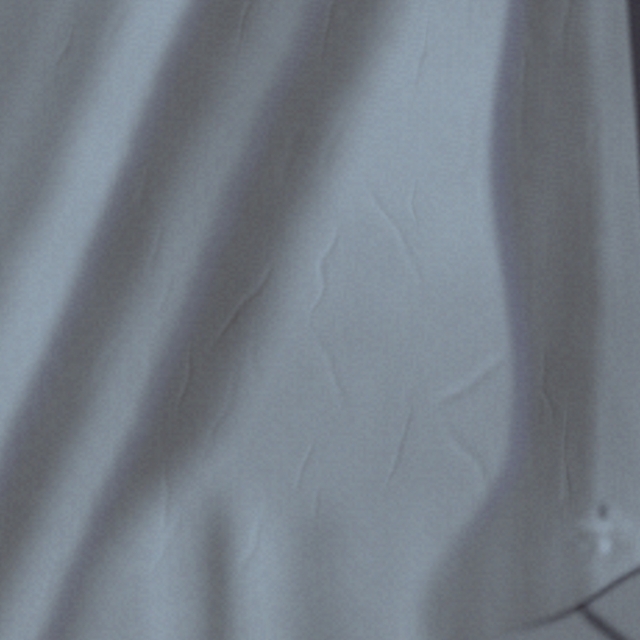
Give the GLSL for this texture, as a three.js fragment shader.

```glsl
varying vec2 vUv;

const vec3 SHADOW = vec3(0.367, 0.378, 0.395);
const vec3 LIGHT = vec3(0.538, 0.592, 0.64);
const vec3 VIOLET = vec3(0.40, 0.415, 0.485);
const vec3 DEEP = vec3(0.22, 0.215, 0.25);
const float FOLD_SLANT = 0.43;
const float WARP = 0.04;
const float CONTRAST = 1.14;
const float MOTTLE = 0.22;
const float STREAK = 0.30;
const float GRAIN_SCALE = 230.0;
const float GRAIN = 0.036;
const float CREASE_DEPTH = 0.30;
const int CREASE_COUNT = 40;

float hash(vec2 p) {
  return fract(sin(dot(p, vec2(127.1, 311.7))) * 43758.5453);
}

float noise(vec2 p) {
  vec2 i = floor(p);
  vec2 f = fract(p);
  f = f * f * (3.0 - 2.0 * f);
  float low = mix(hash(i), hash(i + vec2(1.0, 0.0)), f.x);
  float high = mix(hash(i + vec2(0.0, 1.0)), hash(i + vec2(1.0)), f.x);
  return mix(low, high, f.y);
}

float fbm(vec2 p) {
  float sum = 0.0;
  float amp = 0.5;
  for (int i = 0; i < 4; i++) {
    sum += amp * noise(p);
    p = p * 2.03 + 17.3;
    amp *= 0.5;
  }
  return sum;
}

float bump(float x, float width) {
  return exp(-x * x / (width * width));
}

// Tapered wrinkle, lit on one side and shaded on the other
float crease(vec2 p, vec2 a, vec2 b, float width) {
  vec2 ab = b - a;
  float along = dot(p - a, ab) / dot(ab, ab);
  float side = (ab.x * (p.y - a.y) - ab.y * (p.x - a.x)) / (length(ab) * width);
  float taper = smoothstep(0.0, 0.35, along) * (1.0 - smoothstep(0.65, 1.0, along));
  return taper * side * exp(-side * side);
}

// Distance across the slanted folds
float foldCoord(vec2 p) {
  return p.x - FOLD_SLANT * p.y + WARP * (fbm(p * vec2(3.0, 4.0)) - 0.47);
}

// Slanted folds and the broad panel beside them
float drapeTone(vec2 p, float u) {
  float tone = 0.36 + 0.16 * bump(u + 0.33, 0.03);
  tone = mix(tone, 1.02, smoothstep(-0.27, -0.185, u));
  tone = mix(tone, 0.12, smoothstep(-0.155, -0.095, u));
  tone = mix(tone, mix(0.88, 0.48, p.y), smoothstep(-0.065, 0.02, u));
  tone = mix(tone, 0.08, smoothstep(0.035, 0.09, u));
  float panelStart = mix(0.165, 0.255, smoothstep(0.1, 0.35, p.y));
  float panel = mix(0.74, 1.0, smoothstep(0.3, 0.75, p.y));
  tone = mix(tone, panel, smoothstep(panelStart - 0.12, panelStart, u));

  // Short pleats near the hem
  float hem = 1.0 - smoothstep(0.14, 0.27, p.y);
  tone += hem * (0.22 * bump(p.x - 0.41, 0.04) - 0.5 * bump(p.x - 0.34, 0.028));
  tone += hem * (0.25 * bump(p.x - 0.25, 0.035) - 0.22 * bump(p.x - 0.5, 0.045));
  return tone + 0.14 * hem * bump(p.x - 0.65, 0.04);
}

float panelEdge(float y) {
  return 0.79 + 0.018 * cos((y - 0.4) * 9.0) - 0.11 * (1.0 - smoothstep(0.03, 0.3, y));
}

float wrinkles(vec2 p) {
  vec2 q = p + 0.02 * (vec2(noise(p * 22.0), noise(p * 22.0 + 40.0)) - 0.5);
  float sum = crease(q, vec2(0.48, 0.47), vec2(0.53, 0.69), 0.006);
  sum += 0.6 * crease(q, vec2(0.56, 0.33), vec2(0.48, 0.51), 0.008);
  sum += 0.7 * crease(q, vec2(0.68, 0.52), vec2(0.56, 0.74), 0.007);
  sum += crease(q, vec2(0.32, 0.44), vec2(0.45, 0.62), 0.006);
  sum += crease(q, vec2(0.66, 0.35), vec2(0.81, 0.46), 0.01);
  sum += 0.8 * crease(q, vec2(0.78, 0.22), vec2(0.68, 0.36), 0.012);
  for (int i = 0; i < CREASE_COUNT; i++) {
    float id = float(i);
    vec2 start = vec2(hash(vec2(id, 1.0)), hash(vec2(id, 2.0)));
    float lean = mix(0.55, -0.1, start.x) + 0.5 * (hash(vec2(id, 3.0)) - 0.5);
    float span = mix(0.06, 0.22, hash(vec2(id, 4.0)));
    float pick = hash(vec2(id, 5.0));
    sum += mix(0.3, 0.9, pick) * crease(q, start, start + span * vec2(lean, 1.0), mix(0.009, 0.004, pick));
  }
  return sum;
}

void main() {
  vec2 p = vUv;
  float u = foldCoord(p);
  float tone = drapeTone(p, u);

  // Shaded side cloth with a paler outer strip
  float d = p.x - panelEdge(p.y);
  float softness = mix(0.035, 0.017, smoothstep(0.1, 0.4, p.y));
  float side = smoothstep(-softness, softness, d);
  float sideTone = mix(0.3, 0.14, smoothstep(0.1, 0.4, p.y));
  sideTone += 0.38 * smoothstep(0.91, 0.95, p.x + 0.01 * sin(p.y * 8.0));
  sideTone += STREAK * (fbm(vec2(p.x * 26.0, p.y * 3.0)) - 0.47);
  tone = mix(tone, sideTone, side);

  // Crumpled spot and lower flap
  vec2 knot = p - vec2(0.945, 0.165);
  tone += 0.8 * bump(length(knot), 0.045) * (noise(p * 55.0) - 0.3);
  float flap = p.y - 0.49 * (p.x - 0.78) + 0.006 * sin(p.x * 30.0);
  float under = 1.0 - smoothstep(-0.006, 0.004, flap);
  tone = mix(tone, 0.42, under);

  tone = (tone - 0.55) * CONTRAST + 0.55;
  tone += MOTTLE * (fbm(p * vec2(11.0, 8.0)) - 0.47);
  tone += CREASE_DEPTH * wrinkles(p);
  vec3 color = mix(SHADOW, LIGHT, clamp(tone, -0.25, 1.12));

  // Violet half-shadow and deep gaps
  float halfShade = bump(d - 0.008, 0.016) * smoothstep(0.05, 0.3, p.y);
  halfShade += 0.6 * (bump(u + 0.11, 0.017) + bump(u - 0.075, 0.017)) * (1.0 - side);
  color = mix(color, VIOLET, 0.75 * clamp(halfShade, 0.0, 1.0));
  float flapLine = bump(flap + 0.004, 0.008) * smoothstep(0.76, 0.9, p.x);
  float slit = bump(p.y - 0.05 + 0.8 * (p.x - 0.905), 0.014) * smoothstep(0.885, 0.925, p.x) * under;
  vec2 nick = (p - vec2(0.942, 0.2)) * vec2(1.0, 0.6);
  float spot = bump(length(nick), 0.009);
  float gap = smoothstep(0.972, 0.988, p.x - 0.075 * (1.0 - p.y));
  color = mix(color, DEEP, clamp(0.55 * flapLine + 0.8 * slit + 0.5 * spot + gap, 0.0, 1.0));

  vec2 g = p * GRAIN_SCALE;
  vec3 speckle = vec3(noise(g), noise(g + 71.0), noise(g + 153.0)) - 0.5;
  color += GRAIN * mix(vec3(speckle.g), speckle, 0.4);
  gl_FragColor = vec4(color, 1.0);
}
```
